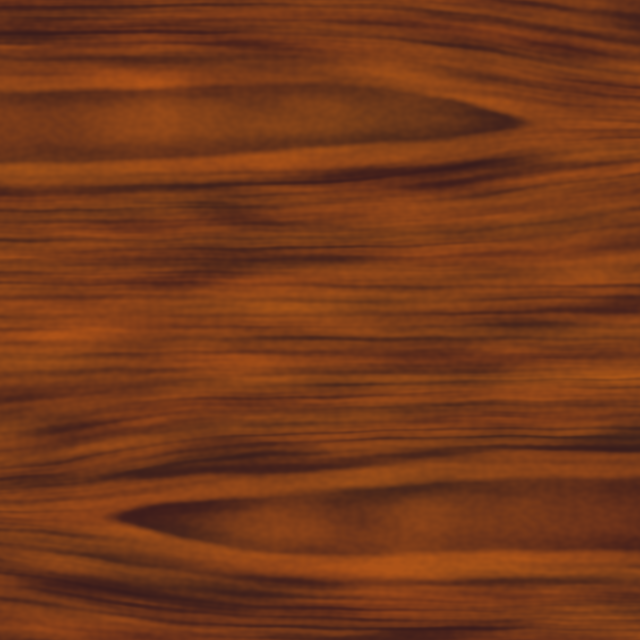
This texture is drawn by a Shadertoy shader. Its source:

```glsl
vec2 gradientAt(vec2 cell) {
    vec3 h = fract(cell.xyx * vec3(0.1031, 0.1030, 0.0973));
    h += dot(h, h.yzx + 33.33);
    float angle = 6.2832 * fract((h.x + h.y) * h.z);
    return vec2(cos(angle), sin(angle));
}

// Gradient noise, roughly -0.6 to 0.6
float noise(vec2 p) {
    vec2 i = floor(p), f = p - i;
    vec2 s = f * f * f * (f * (f * 6.0 - 15.0) + 10.0);
    float a = dot(gradientAt(i), f);
    float b = dot(gradientAt(i + vec2(1, 0)), f - vec2(1, 0));
    float c = dot(gradientAt(i + vec2(0, 1)), f - vec2(0, 1));
    float d = dot(gradientAt(i + vec2(1, 1)), f - vec2(1, 1));
    return mix(mix(a, b, s.x), mix(c, d, s.x), s.y);
}

float bell(float x, float width) {
    return exp(-x * x / (width * width));
}

void mainImage(out vec4 fragColor, in vec2 fragCoord) {
    vec2 p = fragCoord / iResolution.xy;

    // Gentle waviness of the fibres
    vec2 w = p;
    w.y += 0.005 * noise(p * vec2(2.5, 4.0) + 7.0)
         + 0.003 * noise(p * vec2(11.0, 24.0) + 31.0);

    // Two pointed growth loops, the lower one turned by half a circle
    float side = p.y > 0.5 ? 1.0 : -1.0;
    vec2 q = side > 0.0 ? w : 1.0 - w;
    float across = q.y - 0.802 - 0.018 * bell(q.x - 0.55, 0.25);
    float u = (q.x - 0.83) * 4.0;
    float halfWidth = -0.055 * u / sqrt(1.0 + u * u);
    float d = length(vec2(across, 0.008)) - halfWidth;

    // Grain bends around the loops
    float reach = 1.0 - smoothstep(0.08, 0.28, abs(across));
    float bend = halfWidth * across / length(vec2(across, 0.06)) * reach;
    vec2 g = vec2(p.x, w.y - side * bend);

    // Long growth lines of varying depth
    float phase = g.y * 42.0 + 0.9 * noise(g * vec2(0.8, 15.0) + 5.0);
    float fromLine = abs(fract(phase) - 0.5);
    float depth = clamp(0.55 + 1.3 * noise(g * vec2(3.0, 30.0) + 83.0), 0.0, 1.2);
    float lines = depth * bell(fromLine, 0.21);

    // Broad bands, streaks and fine fibres
    float calm = 1.0 - smoothstep(0.0, 0.065, d);
    float streaks = 0.30 * noise(g * vec2(3.5, 46.0) + 11.0)
                  + 0.26 * noise(g * vec2(7.0, 84.0) + 53.0);
    float patches = smoothstep(0.10, 0.5, noise(g * vec2(4.5, 17.0) + 19.0));
    float tone = 0.60 + 0.38 * noise(g * vec2(2.2, 9.0) + 3.0)
               + 0.30 * noise(g * vec2(6.0, 17.0) + 41.0)
               + 0.09 * bell(p.y - 0.5, 0.1) - 0.10 * smoothstep(0.38, 0.46, abs(p.y - 0.5));
    tone += (streaks - 0.36 * lines) * (1.0 - 0.7 * calm) - 0.28 * patches;
    tone += 0.09 * noise(g * vec2(20.0, 130.0) + 71.0)
          + 0.11 * noise(p * vec2(75.0, 100.0));

    // Dark rim, bright band and outer ring of each loop
    float vary = 0.8 + 0.9 * noise(vec2(q.x * 4.0, q.y * 7.0 + side * 9.0));
    float rim = bell(d, d < 0.0 ? 0.018 : 0.007);
    tone -= rim * vary * mix(0.40, 0.80, smoothstep(0.55, 0.8, q.x));
    tone -= 0.08 * (1.0 - smoothstep(-0.02, 0.0, d));
    tone += 0.20 * smoothstep(0.002, 0.014, d) * (1.0 - smoothstep(0.02, 0.05, d));
    float ring = d - 0.052 - 0.03 * smoothstep(0.7, 1.0, q.x);
    tone -= bell(ring, 0.008) * vary * (across < 0.0 ? 0.6 : 0.2);

    // Brown to orange, with slight shifts towards red or olive
    tone = tone < 0.2 ? 0.2 - 0.42 * (1.0 - exp((tone - 0.2) / 0.42)) : tone;
    tone = min(tone, 1.1);
    vec3 color = mix(vec3(0.27, 0.135, 0.105), vec3(0.64, 0.31, 0.095), tone);
    float olive = noise(g * vec2(2.5, 24.0) + 97.0) - 0.3 * smoothstep(0.3, 0.5, abs(p.y - 0.5));
    color.g += 0.02 * olive;
    fragColor = vec4(color, 1.0);
}
```
